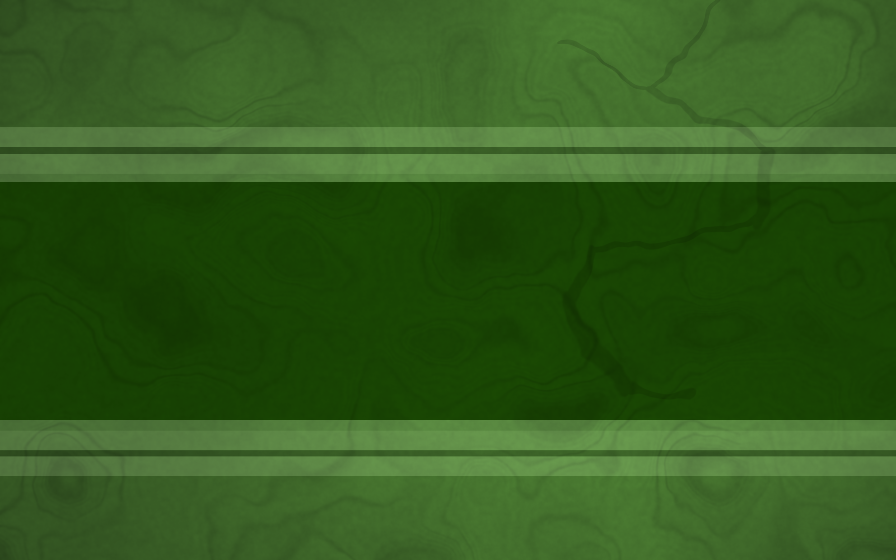
This background is drawn by a WebGL 1 fragment shader. Its source:

```glsl
precision highp float;

uniform vec2 u_resolution;

float hash(vec2 p) {
  vec3 q = fract(vec3(p.xyx) * 0.1031);
  q += dot(q, q.yzx + 33.33);
  return fract((q.x + q.y) * q.z);
}

float noise(vec2 p) {
  vec2 cell = floor(p);
  vec2 f = fract(p);
  f = f * f * (3.0 - 2.0 * f);
  float low = mix(hash(cell), hash(cell + vec2(1.0, 0.0)), f.x);
  float high = mix(hash(cell + vec2(0.0, 1.0)), hash(cell + vec2(1.0, 1.0)), f.x);
  return mix(low, high, f.y);
}

float fbm(vec2 p) {
  float sum = 0.0;
  float weight = 0.5;
  for (int i = 0; i < 4; i++) {
    sum += weight * noise(p);
    p = mat2(1.6, 1.2, -1.2, 1.6) * p + 7.3;
    weight *= 0.5;
  }
  return sum;
}

// Rounded hill that bends the contours into rings
float hill(vec2 p, vec2 centre, vec2 radius) {
  vec2 d = (p - centre) / radius;
  return exp(-dot(d, d));
}

float vein(vec2 p, vec2 a, vec2 b, float width) {
  vec2 ab = b - a;
  float t = clamp(dot(p - a, ab) / dot(ab, ab), 0.0, 1.0);
  return 1.0 - smoothstep(width * 0.6, width, length(p - a - ab * t));
}

// Horizontal stripe with edges softened over one pixel
float stripe(float y, float bottom, float top) {
  float soft = 0.5 / u_resolution.y;
  return smoothstep(bottom - soft, bottom + soft, y)
       - smoothstep(top - soft, top + soft, y);
}

float agateHeight(vec2 p) {
  float h = 0.75 * noise(p * 7.0) + 0.25 * noise(p * 13.0 + 4.0);
  h += 0.5 * hill(p, vec2(1.07, 0.85), vec2(0.08, 0.06));
  h += 0.5 * hill(p, vec2(1.29, 0.51), vec2(0.06, 0.05));
  h += 0.5 * hill(p, vec2(1.19, 0.72), vec2(0.09, 0.07));
  h += 0.5 * hill(p, vec2(1.54, 0.53), vec2(0.06, 0.07));
  h += 0.6 * hill(p, vec2(0.82, 0.40), vec2(0.13, 0.07));
  h += 0.5 * hill(p, vec2(0.52, 0.54), vec2(0.12, 0.06));
  h += 0.5 * hill(p, vec2(0.10, 0.40), vec2(0.07, 0.08));
  return h;
}

float darkVeins(vec2 p) {
  float v = vein(p, vec2(1.06, 0.56), vec2(1.00, 0.46), 0.012);
  v = max(v, vein(p, vec2(1.00, 0.46), vec2(1.09, 0.33), 0.018));
  v = max(v, vein(p, vec2(1.09, 0.33), vec2(1.23, 0.30), 0.010));
  v = max(v, vein(p, vec2(1.06, 0.56), vec2(1.38, 0.61), 0.007));
  v = max(v, vein(p, vec2(1.38, 0.61), vec2(1.38, 0.72), 0.016));
  v = max(v, vein(p, vec2(1.38, 0.72), vec2(1.18, 0.87), 0.008));
  v = max(v, vein(p, vec2(1.18, 0.87), vec2(1.00, 0.90), 0.005));
  v = max(v, vein(p, vec2(1.18, 0.87), vec2(1.28, 0.99), 0.005));
  return v;
}

void main() {
  vec2 uv = gl_FragCoord.xy / u_resolution;
  vec2 p = gl_FragCoord.xy / u_resolution.y;

  // Swirled contour layers, dark veins and paper grain
  vec2 warp = vec2(fbm(p * 6.0 + 11.0), fbm(p * 6.0 + 29.0)) - 0.47;
  vec2 swirled = p + 0.12 * warp;
  float h = agateHeight(swirled);
  float strata = sin(h * 10.0 + 2.0 * sin(h * 4.0));
  float lines = pow(0.5 + 0.5 * sin(h * 29.0 + 2.0 * sin(h * 11.0)), 5.0);
  float threads = sin(h * 71.0 + 3.0 * sin(h * 17.0));
  float patchy = smoothstep(0.2, 0.75, noise(p * 5.0 + 50.0));
  float veins = darkVeins(swirled);
  float clouds = fbm(p * 3.0 + 5.0) - 0.47;
  float grain = fbm(p * 120.0) - 0.47;
  float marble = 0.03 * strata - (0.03 + 0.07 * patchy) * lines
               + 0.013 * threads - 0.13 * veins + 0.10 * grain;

  // Light gathers right of the middle and fades toward the corners
  vec2 offset = (uv - vec2(0.57, 0.52)) / vec2(0.62, 0.85);
  float light = 1.12 - 0.32 * dot(offset, offset) + 0.35 * clouds;

  vec3 field = vec3(0.245, 0.405, 0.162) * light * (1.0 + marble);
  vec3 centre = vec3(0.09, 0.252, 0.01) * mix(1.0, light, 0.35) * (1.0 + marble);

  // Wide dark panel framed by pairs of pale stripes
  float y = uv.y;
  vec3 color = mix(field, centre, stripe(y, 0.25, 0.675));
  float pale = stripe(y, 0.15, 0.185) + stripe(y, 0.196, 0.231)
             + stripe(y, 0.6896, 0.725) + stripe(y, 0.7375, 0.773);
  float trim = stripe(y, 0.231, 0.25) + stripe(y, 0.675, 0.6896);
  float groove = stripe(y, 0.185, 0.196) + stripe(y, 0.725, 0.7375);
  color += vec3(0.11, 0.11, 0.105) * pale + vec3(0.065) * trim;
  color *= 1.0 - 0.17 * groove;

  gl_FragColor = vec4(color, 1.0);
}
```
